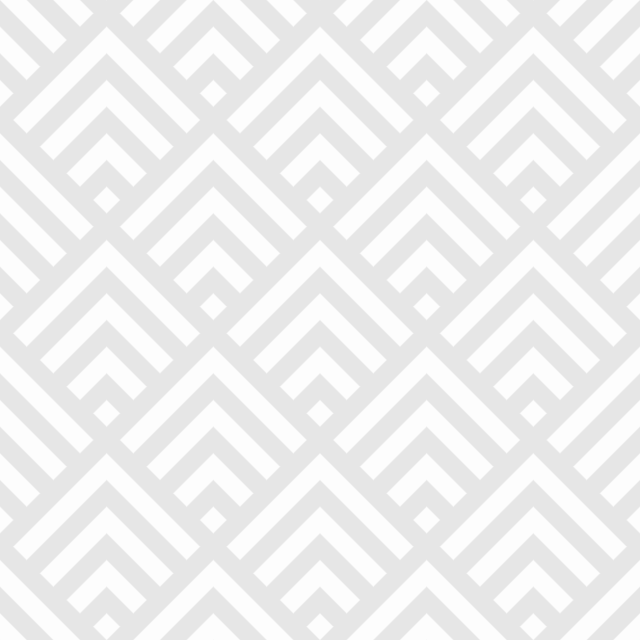
Give the GLSL for this pattern, as a three.js fragment shader.

```glsl
// Staggered diamond scales of nested white chevrons on pale grey, tiling seamlessly.
#define REPEATS 3.0                      // scales across and down
#define STRIPES 8.0                      // stripe widths along one side of a scale
#define APEX_SHIFT vec2(0.5, 0.125)      // first apex from the upper left, in repeats
#define EDGE 0.05                        // edge softness, in stripe widths
#define GREY vec3(0.902)
#define WHITE vec3(0.994)

varying vec2 vUv;

// Signed distance to the white chevrons, in stripe widths; negative inside.
// side.x and side.y measure inward from the two upper sides of a scale.
float chevronDistance(vec2 side) {
  float inward = min(side.x, side.y);
  float band = abs(mod(inward + 0.5, 2.0) - 1.0) - 0.5;
  float armEnd = max(side.x, side.y) - (STRIPES - 1.0);
  return max(band, armEnd);
}

void main() {
  // Repeat units with y running down from the apex
  vec2 p = vec2(vUv.x, 1.0 - vUv.y) * REPEATS - APEX_SHIFT;

  // Diagonal axes turn the staggered scales into a plain square grid
  vec2 diagonal = vec2(p.y + p.x, p.y - p.x) * STRIPES;

  // Wrap in the middle of the grey gap so every white edge stays smooth
  vec2 side = mod(diagonal + 0.5, STRIPES) - 0.5;

  float ink = 1.0 - smoothstep(-EDGE, EDGE, chevronDistance(side));
  gl_FragColor = vec4(mix(GREY, WHITE, ink), 1.0);
}
```
